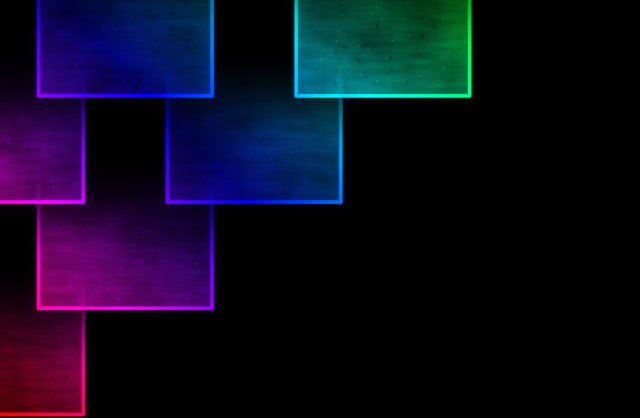
This background is drawn by a WebGL 2 fragment shader. Its source:

```glsl
#version 300 es
precision highp float;

uniform vec2 u_resolution;
out vec4 fragColor;

// Lengths are in canvas heights
#define BOX_WIDTH 0.424
#define COLUMN_STEP 0.308
#define ROW_STEP 0.254
#define FIRST_CORNER vec2(0.088, 0.766)
#define BORDER 0.0095
#define CORNER_RADIUS 0.005
#define FADE_START 0.09
#define FADE_END 0.36
#define FILL_LEVEL 0.40
#define HUE_ORIGIN 1.004
#define HUE_SLOPE vec2(0.318, 0.29)
#define GRUNGE 0.65

float hash(vec2 p) {
    return fract(sin(dot(p, vec2(127.1, 311.7))) * 43758.5453);
}

float valueNoise(vec2 p) {
    vec2 cell = floor(p), f = fract(p);
    f = f * f * (3.0 - 2.0 * f);
    float low = mix(hash(cell), hash(cell + vec2(1, 0)), f.x);
    float high = mix(hash(cell + vec2(0, 1)), hash(cell + vec2(1, 1)), f.x);
    return mix(low, high, f.y);
}

float fbm(vec2 p) {
    float sum = 0.0, amplitude = 0.5;
    for (int i = 0; i < 5; i++) {
        sum += amplitude * valueNoise(p);
        p = mat2(1.6, 1.2, -1.2, 1.6) * p + 7.3;
        amplitude *= 0.5;
    }
    return sum;
}

// Sparse soft dots, one candidate per cell
float specks(vec2 p) {
    vec2 cell = floor(p);
    vec2 center = 0.3 + 0.4 * vec2(hash(cell + 3.1), hash(cell + 8.7));
    float dotShape = 1.0 - smoothstep(0.05, 0.28, length(fract(p) - center));
    return dotShape * step(0.93, hash(cell));
}

vec3 hueColor(float hue) {
    return clamp(abs(mod(hue * 6.0 + vec3(0, 4, 2), 6.0) - 3.0) - 1.0, 0.0, 1.0);
}

float roundedBox(vec2 p, vec2 halfSize, float radius) {
    vec2 q = abs(p) - halfSize + radius;
    return length(max(q, 0.0)) + min(max(q.x, q.y), 0.0) - radius;
}

void main() {
    vec2 p = gl_FragCoord.xy / u_resolution.y;
    float pixel = 1.0 / u_resolution.y;

    // Diagonal spectrum shared by all boxes
    vec3 tint = hueColor(HUE_ORIGIN - dot(p, HUE_SLOPE));

    // Worn surface: blotches, horizontal scratches and dust
    float blotches = fbm(p * 9.0) - 0.48;
    float scratches = fbm(p * vec2(14.0, 75.0)) - 0.48;
    float surface = 1.0 + GRUNGE * (1.5 * blotches + 0.6 * scratches);
    surface += GRUNGE * (0.5 * specks(p * 75.0) - 0.3 * specks(p * 38.0 + 5.0));
    vec3 fillTint = mix(tint, vec3(0.5), 0.05) * FILL_LEVEL * max(surface, 0.0);

    // Staggered boxes, each dissolving upward from its lower edge
    vec3 color = vec3(0.0, 0.0, 0.003);
    vec2 halfSize = vec2(0.5 * BOX_WIDTH, 0.5);
    for (int row = 0; row < 4; row++) {
        for (int i = 0; i < 2; i++) {
            float column = float(2 * i - row);
            vec2 corner = FIRST_CORNER + vec2(column * COLUMN_STEP, -float(row) * ROW_STEP);
            vec2 local = p - corner;
            float d = roundedBox(local - halfSize, halfSize, CORNER_RADIUS);
            float fadeEnd = FADE_END + (row == 0 ? 0.1 : 0.0);
            float fade = 1.0 - smoothstep(FADE_START, fadeEnd, local.y);

            float inside = 1.0 - smoothstep(-pixel, pixel, d);
            float inner = 1.0 - smoothstep(-pixel, pixel, d + BORDER);
            float rim = inside - inner;
            float halo = 0.1 * exp(-max(d, 0.0) * 170.0) * (1.0 - inside);
            float innerGlow = 0.1 * exp(min(d + BORDER, 0.0) * 45.0) * inner;

            vec3 layer = fillTint * inner + tint * (halo + innerGlow * FILL_LEVEL);
            color = mix(color + layer * fade, tint, rim * fade);
        }
    }
    fragColor = vec4(min(color, 1.0), 1.0);
}
```
